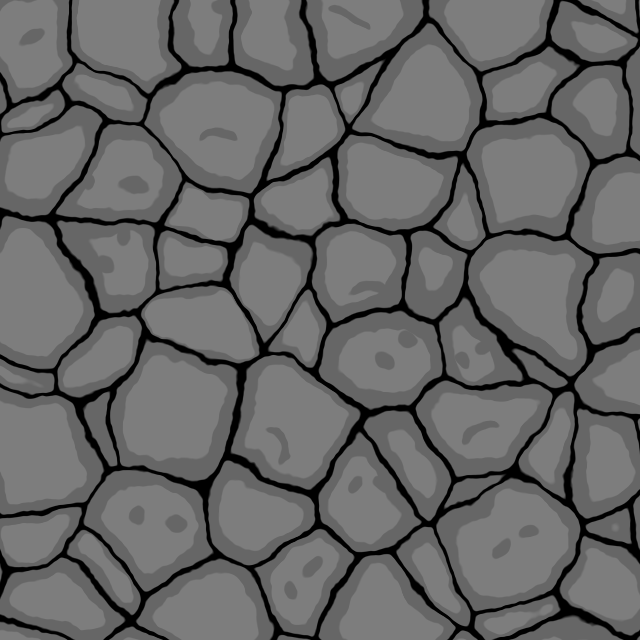
A Shadertoy shader for this texture:

```glsl
#define GRID 7.8
#define JITTER 0.85
#define SMALL_SHARE 0.33
#define LINE_HALF_WIDTH 0.0037
#define RIM_WIDTH 0.0215
#define LINE_ROUNDING 0.0028
#define RIM_ROUNDING 0.0075
#define MARK_SHARE 0.42
#define JOINT_COLOR vec3(0.0)
#define RIM_COLOR vec3(0.40)
#define FACE_COLOR vec3(0.49)

vec2 hash2(vec2 p) {
    vec3 q = fract(p.xyx * vec3(0.1031, 0.1030, 0.0973));
    q += dot(q, q.yzx + 33.33);
    return fract((q.xx + q.yz) * q.zy);
}

float noise(vec2 p) {
    vec2 i = floor(p), f = fract(p);
    f = f * f * (3.0 - 2.0 * f);
    vec2 e = vec2(0.0, 1.0);
    return mix(mix(hash2(i).x, hash2(i + e.yx).x, f.x),
               mix(hash2(i + e.xy).x, hash2(i + e.yy).x, f.x), f.y);
}

vec2 noise2(vec2 p) {
    return vec2(noise(p), noise(p + 47.3)) - 0.5;
}

// Stone centre in xy, squared reach in z
vec3 stoneSite(vec2 cell) {
    vec2 size = hash2(cell + 71.0);
    float reach = size.x < SMALL_SHARE ? 0.15 : mix(0.5, 0.76, size.y);
    return vec3(cell + 0.5 + JITTER * (hash2(cell + 19.0) - 0.5), reach * reach);
}

float power(vec2 p, vec3 site) {
    vec2 v = p - site.xy;
    return dot(v, v) - site.z;
}

float ellipse(vec2 p, vec2 radii) {
    return (length(p / radii) - 1.0) * min(radii.x, radii.y);
}

// Pair of pits or a bent notch, in grid units
float stoneMark(vec2 p, vec2 seed) {
    vec2 pick = hash2(seed + 133.0);
    vec2 shape = hash2(seed + 157.0);
    float angle = (shape.x - 0.5) * 1.8;
    float c = cos(angle), s = sin(angle);
    vec2 q = mat2(c, -s, s, c) * p;
    if (pick.x > MARK_SHARE) return 1.0;
    if (pick.y < 0.6) {
        float gap = mix(0.17, 0.26, shape.y);
        float left = ellipse(q + vec2(gap, 0.0), vec2(0.09, 0.11));
        float right = ellipse(q - vec2(gap, 0.03), vec2(0.14, 0.095));
        return min(left, right);
    }
    q.y += 1.6 * q.x * q.x + 0.12;
    q.x -= clamp(q.x, -0.17, 0.17);
    return length(q) - 0.06;
}

void mainImage(out vec4 fragColor, in vec2 fragCoord) {
    vec2 uv = fragCoord / iResolution.y;
    float blur = 0.9 / iResolution.y;

    // Hand-drawn wobble
    vec2 p = uv * GRID + 20.0;
    p += 0.24 * noise2(p * 1.5) + 0.07 * noise2(p * 5.0) + 0.018 * noise2(p * 17.0);
    vec2 base = floor(p);

    // Find the stone that owns this point
    vec2 ownCell = base;
    float ownPower = 1e5;
    for (int y = -2; y <= 2; y++)
    for (int x = -2; x <= 2; x++) {
        vec2 cell = base + vec2(x, y);
        float d = power(p, stoneSite(cell));
        if (d < ownPower) { ownPower = d; ownCell = cell; }
    }
    vec3 own = stoneSite(ownCell);

    // Rounded distances to its border
    float lineSum = 0.0, rimSum = 0.0;
    for (int y = -3; y <= 3; y++)
    for (int x = -3; x <= 3; x++) {
        vec2 cell = base + vec2(x, y);
        if (cell == ownCell) continue;
        vec3 other = stoneSite(cell);
        float gap = length(other.xy - own.xy);
        float d = (power(p, other) - ownPower) / (2.0 * max(gap, 0.01) * GRID);
        lineSum += exp(-d / LINE_ROUNDING);
        rimSum += exp(-d / RIM_ROUNDING);
    }
    float lineDist = -LINE_ROUNDING * log(max(lineSum, 1e-30));
    float rimDist = -RIM_ROUNDING * log(max(rimSum, 1e-30));

    // Uneven pen and rim widths
    float pen = LINE_HALF_WIDTH * (0.55 + 0.7 * noise(p * 1.7 + 9.0) + 0.25 * noise(p * 9.0));
    float rim = RIM_WIDTH * mix(0.75, 1.2, hash2(ownCell + 211.0).x);
    rim *= own.z < 0.1 ? 0.6 : 1.0;
    rim += 0.014 * (noise(p * 2.6 + 31.0) - 0.5) + 0.004 * (noise(p * 8.0) - 0.5);

    float face = smoothstep(-blur, blur, rimDist - rim);
    if (own.z > 0.1) {
        float mark = stoneMark(p - own.xy, ownCell) / GRID;
        face *= smoothstep(-blur, blur, mark);
    }

    vec3 color = mix(RIM_COLOR, FACE_COLOR, face);
    color = mix(JOINT_COLOR, color, smoothstep(-blur, blur, lineDist - pen));
    fragColor = vec4(color, 1.0);
}
```
